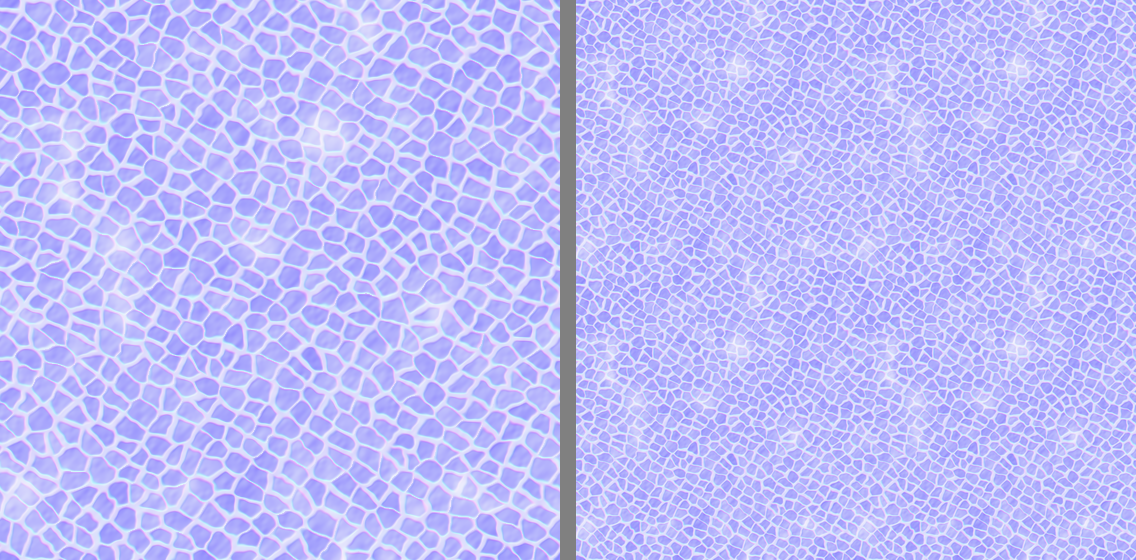
Left, the tile; right, the same tile 2 across and 2 down.
This texture map is drawn by a WebGL 1 fragment shader. Its source:

```glsl
precision highp float;
// Normal-map style paving: slanted rows of rounded, worn stones in pale joints.
// A jittered cellular pattern on a slanted integer lattice gives the stones;
// the lattice repeats once per canvas, so every cell and noise wraps exactly.
uniform vec2 u_resolution;

// Canvas to cell space; integer entries keep the slanted lattice periodic.
const mat2 LATTICE = mat2(20.0, 15.0, -13.0, 25.0);
const mat2 ADJUGATE = mat2(25.0, -15.0, 13.0, 20.0);
const float CELL_COUNT = 695.0;    // determinant of LATTICE
const float MEAN_PITCH = 26.5;     // cells per canvas width

const vec2 JITTER = vec2(0.74, 0.52);
const float JOINT = 0.085;         // half joint width, in cells
const float JOINT_SPREAD = 0.10;   // joint width variation per stone pair
const float EDGE_SOFT = 0.055;
const float CORNER_SHARP = 22.0;
const float BEVEL_TINT = 0.13;
const float GRAIN_TINT = 0.13;

const vec3 STONE_DEEP = vec3(0.61, 0.60, 0.99);
const vec3 STONE_PALE = vec3(0.75, 0.75, 0.99);
const vec3 JOINT_COOL = vec3(0.84, 0.87, 0.99);
const vec3 JOINT_WARM = vec3(0.84, 0.81, 0.99);
const vec3 CHALK = vec3(0.94, 0.94, 0.99);
const float TAU = 6.2831853;

vec2 hash2(vec2 p) {
  vec3 h = fract(p.xyx * vec3(0.1031, 0.1030, 0.0973));
  h += dot(h, h.yzx + 33.33);
  return fract((h.xx + h.yz) * h.zy);
}

// Value noise with a whole number of cells per unit.
float noise(vec2 p, vec2 cells) {
  p *= cells;
  vec2 i = floor(p), f = p - i;
  f = f * f * (3.0 - 2.0 * f);
  vec2 a = mod(i, cells), b = mod(i + 1.0, cells);
  return mix(mix(hash2(a).x, hash2(vec2(b.x, a.y)).x, f.x),
             mix(hash2(vec2(a.x, b.y)).x, hash2(b).x, f.x), f.y);
}

// Stone surface, streaked along the rising diagonal.
float grain(vec2 uv) {
  vec2 p = vec2(uv.x - uv.y, uv.x + uv.y);
  return 0.6 * noise(p, vec2(52.0, 26.0)) + 0.4 * noise(p, vec2(110.0, 61.0));
}

// Same random pair for a cell and all its repeats.
vec2 cellRandom(vec2 id) {
  return hash2(floor(mod(ADJUGATE * id + 0.5, CELL_COUNT)));
}

vec2 seedOffset(vec2 random) {
  return 0.5 + JITTER * (random - 0.5);
}

// xy: outward direction to the edge, z: rounded edge distance, w: stone random.
vec4 stones(vec2 q) {
  vec2 base = floor(q), home = base, seed = vec2(0.0), homeRandom = vec2(0.0);
  float nearest = 9.0;
  for (int y = -1; y <= 1; y++) {
    for (int x = -1; x <= 1; x++) {
      vec2 id = base + vec2(float(x), float(y));
      vec2 random = cellRandom(id);
      vec2 s = id + seedOffset(random) - q;
      float d = dot(s, s);
      if (d < nearest) {
        nearest = d;
        home = id;
        seed = s;
        homeRandom = random;
      }
    }
  }
  // Soft minimum over the borders rounds the corners.
  float total = 0.0;
  vec2 facing = vec2(0.0);
  for (int y = -1; y <= 1; y++) {
    for (int x = -1; x <= 1; x++) {
      if (x == 0 && y == 0) continue;
      vec2 id = home + vec2(float(x), float(y));
      vec2 random = cellRandom(id);
      vec2 s = id + seedOffset(random) - q;
      vec2 dir = normalize(s - seed);
      float pair = fract(7.0 * (random.x + homeRandom.x));
      float d = dot(0.5 * (s + seed), dir) + JOINT_SPREAD * (pair - 0.5);
      float weight = exp(-CORNER_SHARP * d);
      total += weight;
      facing += weight * dir;
    }
  }
  return vec4(facing / total, -log(total) / CORNER_SHARP, homeRandom.y);
}

void main() {
  vec2 uv = gl_FragCoord.xy / u_resolution;

  // Bend the rows gently and roughen the outlines.
  vec2 bend = 0.006 * sin(TAU * (2.0 * uv.yx + vec2(uv.x, -uv.y)))
            + 0.004 * sin(TAU * (5.0 * uv.yx + vec2(-2.0, 3.0) * uv) + 1.7);
  vec2 rough = vec2(noise(uv, vec2(73.0)), noise(uv.yx, vec2(67.0))) - 0.5;
  vec4 stone = stones(LATTICE * (uv + bend + 0.006 * rough));
  vec2 facing = stone.xy * LATTICE / MEAN_PITCH;

  // Broad patches: sunken dark stones and chalky worn spots.
  float patches = 0.6 * noise(uv, vec2(9.0)) + 0.4 * noise(uv, vec2(23.0));
  float chalk = smoothstep(0.66, 0.92, patches);
  float tone = 0.25 + 0.55 * stone.w + 0.7 * (patches - 0.5)
             + 0.35 * (noise(uv, vec2(41.0)) - 0.4);
  vec3 stoneColor = mix(STONE_DEEP, STONE_PALE, clamp(tone, 0.0, 1.0));
  vec3 jointColor = mix(JOINT_COOL, JOINT_WARM, noise(uv, vec2(57.0)));
  jointColor = mix(jointColor, CHALK, 0.25 + 0.7 * chalk);

  float body = smoothstep(JOINT - EDGE_SOFT, JOINT + EDGE_SOFT, stone.z);
  body *= 1.0 - 0.6 * chalk;
  vec3 color = mix(jointColor, stoneColor, body);

  // Slopes tint red by their sideways tilt and green by their downward tilt.
  float rim = (stone.z - JOINT) / EDGE_SOFT;
  float bevel = exp(-rim * rim) * (1.0 - 0.6 * chalk);
  color.rg += BEVEL_TINT * bevel * vec2(facing.x, -facing.y);

  vec2 probe = vec2(0.0025, -0.0025);
  float relief = grain(uv + probe) - grain(uv - probe);
  color.rg += GRAIN_TINT * relief * mix(0.4, 1.0, body) * vec2(0.8, 1.0);

  gl_FragColor = vec4(clamp(color, 0.0, 1.0), 1.0);
}
```
